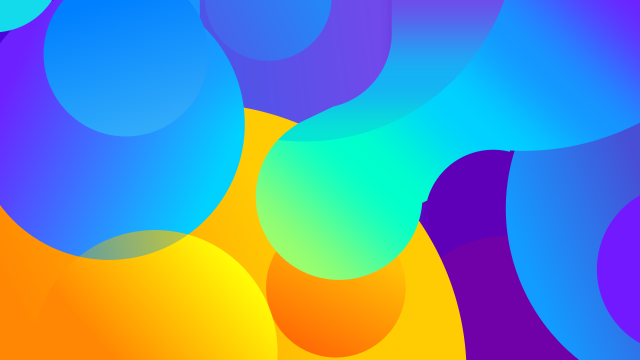
A Shadertoy shader for this background:

```glsl
// Circles: centre x, centre y, radius, in units of canvas height
const vec3 TOP_DISC     = vec3(0.745, 1.007, 0.176);
const vec3 CORNER_DISC  = vec3(-0.019, 1.104, 0.194);
const vec3 SHADOW_DISC  = vec3(1.412, 0.028, 0.317);
const vec3 SUN_DISC     = vec3(0.544, -0.039, 0.752);
const vec3 ORANGE_DISC  = vec3(0.933, 0.201, 0.194);
const vec3 RIGHT_DISC   = vec3(1.942, 0.421, 0.537);
const vec3 PURPLE_DISC  = vec3(1.894, 0.252, 0.236);
const vec3 LEFT_DISC    = vec3(0.303, 0.655, 0.377);
const vec3 SKY_DISC     = vec3(0.350, 0.850, 0.229);
const vec3 LEMON_DISC   = vec3(0.431, 0.021, 0.340);

// Parts of the flowing sheet
const vec3 DROP_DISC    = vec3(0.942, 0.454, 0.2315);
const vec3 SWEEP_DISC   = vec3(1.454, 1.287, 0.706);
const vec3 LOWER_NOTCH  = vec3(1.370, 0.394, 0.190);
const vec3 BAND_DISC    = vec3(0.845, 1.197, 0.590);
const float NECK_RADIUS = 0.174;
const float UPPER_NOTCH_RADIUS = 0.208;

// Shared colours
const vec3 VIOLET = vec3(0.44, 0.29, 0.92);
const vec3 INDIGO = vec3(0.29, 0.02, 0.84);
const vec3 GRAPE  = vec3(0.37, 0.00, 0.72);
const vec3 CYAN   = vec3(0.00, 0.82, 1.00);
const vec3 BLUE   = vec3(0.08, 0.59, 1.00);
const vec3 ULTRA  = vec3(0.43, 0.13, 1.00);
const vec3 MINT   = vec3(0.00, 1.00, 0.80);
const vec3 LIME   = vec3(0.62, 0.99, 0.42);
const vec3 GOLD   = vec3(1.00, 0.80, 0.01);
const vec3 ORANGE = vec3(1.00, 0.53, 0.01);
const vec3 LEMON  = vec3(1.00, 0.98, 0.02);

float disc(vec2 p, vec3 c) {
    return length(p - c.xy) - c.z;
}

float capsule(vec2 p, vec2 a, vec2 b, float r) {
    vec2 ab = b - a;
    float h = clamp(dot(p - a, ab) / dot(ab, ab), 0.0, 1.0);
    return length(p - a - ab * h) - r;
}

// Antialiased coverage of a signed distance
float fill(float d) {
    return clamp(0.5 - d * iResolution.y, 0.0, 1.0);
}

// Linear gradient between two points
vec3 ramp(vec2 p, vec2 a, vec2 b, vec3 from, vec3 to) {
    vec2 ab = b - a;
    return mix(from, to, clamp(dot(p - a, ab) / dot(ab, ab), 0.0, 1.0));
}

float sheetDistance(vec2 p) {
    float neck = capsule(p, vec2(0.917, 0.507), vec2(1.271, 0.676), NECK_RADIUS);
    float body = min(neck, disc(p, SWEEP_DISC));
    float notch = capsule(p, vec2(0.880, 0.907), vec2(0.880, 1.2), UPPER_NOTCH_RADIUS);
    body = max(body, -min(notch, disc(p, LOWER_NOTCH)));
    return min(body, disc(p, DROP_DISC));
}

vec3 sheetColor(vec2 p) {
    float t = dot(p, vec2(0.67, 0.74));
    vec3 c = mix(LIME, MINT, smoothstep(0.72, 1.09, t));
    c = mix(c, CYAN, smoothstep(1.09, 1.37, t));
    c = mix(c, BLUE, smoothstep(1.37, 1.62, t));
    c = mix(c, ULTRA, smoothstep(1.60, 1.95, t));

    // Darker band along the upper left side
    vec3 band = mix(vec3(0.02, 0.90, 0.83), vec3(0.08, 0.70, 0.96), smoothstep(0.61, 0.78, p.y));
    band = mix(band, VIOLET, smoothstep(0.78, 1.03, p.y));
    return mix(c, band, fill(disc(p, BAND_DISC)));
}

void mainImage(out vec4 fragColor, in vec2 fragCoord) {
    vec2 p = fragCoord / iResolution.y;

    // Backdrop
    vec3 col = ramp(p, vec2(0.65, 0.8), vec2(1.05, 0.85), vec3(0.31, 0.33, 0.91), VIOLET);
    col = mix(INDIGO, col, smoothstep(0.10, 0.55, p.x));
    col = mix(col, GRAPE, smoothstep(1.05, 1.20, p.x));
    vec3 topColor = ramp(p, vec2(0.60, 0.85), vec2(0.90, 1.0), vec3(0.29, 0.38, 0.92), vec3(0.14, 0.53, 0.97));
    col = mix(col, topColor, fill(disc(p, TOP_DISC)));
    col = mix(col, vec3(0.44, 0.0, 0.66), fill(disc(p, SHADOW_DISC)));

    // Warm discs
    vec3 sun = ramp(p, vec2(0.05, 0.15), vec2(0.72, 0.50), ORANGE, GOLD);
    col = mix(col, sun, fill(disc(p, SUN_DISC)));
    vec3 amber = ramp(p, vec2(0.87, 0.02), vec2(1.02, 0.30), vec3(1.0, 0.42, 0.02), vec3(1.0, 0.75, 0.02));
    col = mix(col, amber, fill(disc(p, ORANGE_DISC)));

    // Right discs
    vec3 rightColor = ramp(p, vec2(1.44, 0.33), vec2(1.80, 0.47), vec3(0.07, 0.61, 1.0), vec3(0.28, 0.31, 0.84));
    col = mix(col, rightColor, fill(disc(p, RIGHT_DISC)));
    col = mix(col, vec3(0.45, 0.10, 1.0), fill(disc(p, PURPLE_DISC)));

    // Flowing sheet
    col = mix(col, sheetColor(p), fill(sheetDistance(p)));

    // Left discs
    float left = min(disc(p, LEFT_DISC), capsule(p, vec2(0.40, 0.86), vec2(0.40, 1.1), 0.155));
    vec3 leftColor = ramp(p, vec2(0.0, 0.72), vec2(0.58, 0.45), ULTRA, CYAN);
    leftColor = mix(leftColor, BLUE, 0.8 * smoothstep(0.62, 0.92, p.y) * smoothstep(0.15, 0.5, p.x));
    col = mix(col, leftColor, fill(left));
    vec3 sky = ramp(p, vec2(0.30, 1.0), vec2(0.40, 0.64), vec3(0.0, 0.50, 1.0), vec3(0.19, 0.67, 0.98));
    col = mix(col, sky, fill(disc(p, SKY_DISC)));
    col = mix(col, vec3(0.08, 0.86, 0.92), fill(disc(p, CORNER_DISC)));

    // Lemon disc, translucent over the blue one
    vec3 lemon = ramp(p, vec2(0.30, 0.02), vec2(0.62, 0.30), ORANGE, LEMON);
    vec3 olive = ramp(p, vec2(0.22, 0.29), vec2(0.52, 0.35), vec3(0.40, 0.62, 0.62), vec3(0.75, 0.78, 0.25));
    col = mix(col, mix(lemon, olive, fill(left)), fill(disc(p, LEMON_DISC)));

    fragColor = vec4(col, 1.0);
}
```
